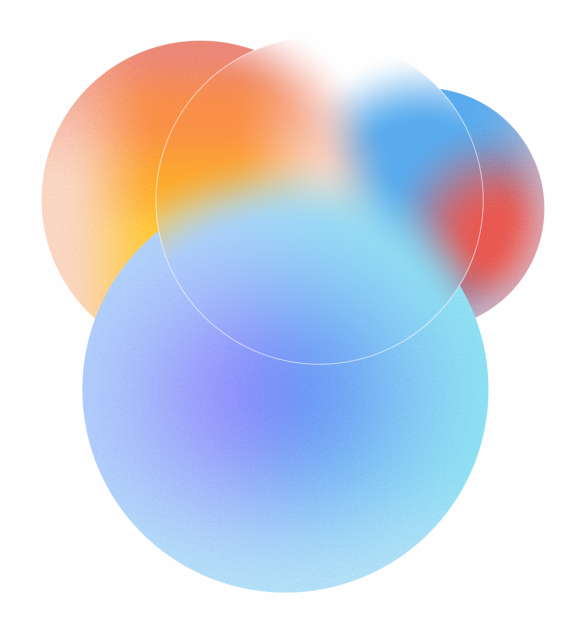
A Shadertoy shader for this background:

```glsl
// Three gradient discs (warm, blue-red and a large blue one) on white, with a
// frosted glass disc over their meeting point. The scene is evaluated with a
// crisp edge width outside the glass and a wide one inside it to mimic a blur.

// Coverage of a disc whose edge fades over +-soft
float disc(vec2 p, vec2 center, float radius, float soft) {
    return 1.0 - smoothstep(-soft, soft, length(p - center) - radius);
}

vec2 hashGradient(vec2 cell) {
    vec2 h = vec2(dot(cell, vec2(127.1, 311.7)), dot(cell, vec2(269.5, 183.3)));
    return fract(sin(h) * 43758.5) * 2.0 - 1.0;
}

float gradientNoise(vec2 p) {
    vec2 i = floor(p), f = fract(p);
    vec2 u = f * f * (3.0 - 2.0 * f);
    vec2 e = vec2(0.0, 1.0);
    float low = mix(dot(hashGradient(i), f),
                    dot(hashGradient(i + e.yx), f - e.yx), u.x);
    float high = mix(dot(hashGradient(i + e), f - e),
                     dot(hashGradient(i + e.yy), f - e.yy), u.x);
    return mix(low, high, u.y);
}

// Coral to yellow going down, paling to peach at both sides
vec3 warmFill(vec2 p) {
    vec3 core = mix(vec3(1.0, 0.79, 0.22), vec3(0.99, 0.67, 0.18), smoothstep(0.62, 0.72, p.y));
    core = mix(core, vec3(0.98, 0.56, 0.28), smoothstep(0.70, 0.82, p.y));
    core = mix(core, vec3(0.92, 0.53, 0.47), smoothstep(0.82, 0.93, p.y));
    vec3 side = mix(vec3(0.98, 0.84, 0.76), vec3(0.95, 0.64, 0.58), smoothstep(0.70, 0.92, p.y));
    return mix(core, side, smoothstep(0.05, 0.21, abs(p.x - 0.305)));
}

// Sky blue with a red glow at the lower right and a pale outer rim
vec3 coolRedFill(vec2 p) {
    float glow = 1.0 - smoothstep(0.03, 0.19, length(p - vec2(0.78, 0.63)));
    vec3 col = mix(vec3(0.35, 0.67, 0.93), vec3(0.91, 0.35, 0.32), glow);
    vec2 n = (p - vec2(0.662, 0.674)) / 0.1886;
    float rim = smoothstep(0.65, 1.1, length(n)) * smoothstep(-0.1, 0.8, 0.8 * n.x - 0.4 * n.y);
    return mix(col, vec3(0.88, 0.75, 0.79), 0.75 * rim);
}

// Pale blue to aqua rim around a violet-blue core
vec3 blueFill(vec2 p) {
    vec3 rim = mix(vec3(0.71, 0.85, 0.98), vec3(0.58, 0.91, 0.95), smoothstep(0.15, 0.75, p.x));
    rim = mix(rim, vec3(0.72, 0.90, 0.97), 1.0 - smoothstep(0.08, 0.3, p.y));
    vec3 core = mix(vec3(0.58, 0.55, 0.99), vec3(0.40, 0.60, 0.96), smoothstep(0.30, 0.55, p.x));
    vec2 q = (p - vec2(0.43, 0.385)) / vec2(0.16, 0.138);
    return mix(rim, core, exp(-0.5 * dot(q, q)));
}

vec3 scene(vec2 p, float soft, float grain) {
    vec3 col = vec3(0.997);
    col = mix(col, coolRedFill(p) + grain, disc(p, vec2(0.662, 0.674), 0.1886, soft));
    col = mix(col, warmFill(p) + grain, disc(p, vec2(0.3134, 0.688), 0.2484, soft));
    return mix(col, blueFill(p) + grain, disc(p, vec2(0.446, 0.3914), 0.3173, soft));
}

void mainImage(out vec4 fragColor, in vec2 fragCoord) {
    vec2 p = fragCoord / iResolution.y;
    float pixel = 1.0 / iResolution.y;
    float grain = 0.03 * gradientNoise(p * 300.0);

    // Frosted glass: same scene with wide edges and no grain
    vec2 glassCenter = vec2(0.4993, 0.6866);
    vec3 col = mix(scene(p, 0.75 * pixel, grain), scene(p, 0.06, 0.0),
                   disc(p, glassCenter, 0.2562, 0.75 * pixel));

    // Thin bright outline of the glass
    float outline = abs(length(p - glassCenter) - 0.2557);
    col = mix(col, vec3(1.0), 0.5 * (1.0 - smoothstep(0.0, 0.001 + pixel * 0.5, outline)));

    fragColor = vec4(clamp(col, 0.0, 1.0), 1.0);
}
```
